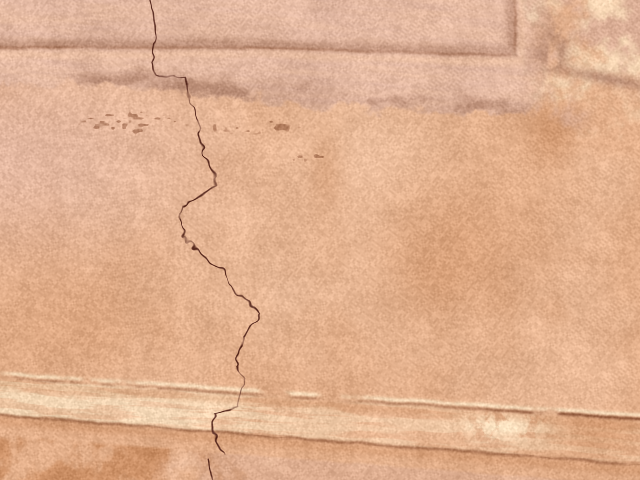
Reproduce this texture procedurally as a Shadertoy shader.

```glsl
#define PLASTER vec3(.885, .68, .535)
#define PALE vec3(.93, .755, .63)
#define ROSE vec3(.865, .70, .625)
#define OCHRE vec3(.81, .575, .41)
#define CREAM vec3(.985, .89, .76)
#define STAIN vec3(.69, .51, .42)
#define UMBER vec3(.50, .28, .17)
#define CRACK_COLOR vec3(.33, .15, .11)
#define CRACK_WIDTH .0011
#define GRAIN .105
#define MOTTLE .16

vec2 p;     // canvas position, height 1
vec3 wall;  // colour built up in layers

float hash(vec2 q) {
    return fract(sin(dot(q, vec2(127.1, 311.7))) * 43758.5453);
}

float noise(vec2 q) {
    vec2 i = floor(q), f = fract(q);
    f = f * f * (3. - 2. * f);
    return mix(mix(hash(i), hash(i + vec2(1, 0)), f.x),
               mix(hash(i + vec2(0, 1)), hash(i + vec2(1, 1)), f.x), f.y);
}

float fbm(vec2 q) {
    float sum = 0., amp = .5;
    for (int i = 0; i < 5; i++) {
        sum += amp * noise(q);
        q = mat2(1.6, 1.2, -1.2, 1.6) * q + 7.3;
        amp *= .5;
    }
    return sum;
}

float ramp(float a, float b, float x) { return smoothstep(a, b, x); }

// Soft line around d = 0
float band(float d, float width) { return exp(-d * d / (width * width)); }

// Soft elliptical patch, 1 at its centre
float blob(float x, float y, float w, float h) {
    return band(p.x - x, w) * band(p.y - y, h);
}

void tint(vec3 color, float amount) { wall = mix(wall, color, amount); }

float segment(vec2 q, vec2 a, vec2 b) {
    vec2 d = b - a;
    return length(q - a - d * clamp(dot(q - a, d) / dot(d, d), 0., 1.));
}

float crackDistance() {
    const vec2 path[24] = vec2[24](
        vec2(.314, 1.01), vec2(.325, .931), vec2(.316, .87), vec2(.325, .842),
        vec2(.385, .842), vec2(.396, .792), vec2(.413, .748), vec2(.424, .679),
        vec2(.45, .632), vec2(.448, .611), vec2(.38, .571), vec2(.372, .556),
        vec2(.385, .505), vec2(.425, .465), vec2(.465, .436), vec2(.483, .398),
        vec2(.542, .347), vec2(.505, .297), vec2(.491, .236), vec2(.51, .21),
        vec2(.493, .153), vec2(.448, .137), vec2(.446, .097), vec2(.465, .054));
    vec2 q = p + .01 * (vec2(noise(p * 75.), noise(p * 75. + 40.)) - .5);
    float d = segment(q, vec2(.434, .045), vec2(.446, -.01));
    for (int i = 0; i < 23; i++) d = min(d, segment(q, path[i], path[i + 1]));
    return d;
}

void mainImage(out vec4 fragColor, in vec2 fragCoord) {
    p = fragCoord / iResolution.y;
    float px = 1. / iResolution.y;
    float mottle = fbm(p * 16. + 20.), flecks = fbm(p * 55. + 5.);
    float streak = fbm(vec2(9. * p.x, 90. * p.y + 6. * p.x));
    float ragged = fbm(p * 28. + 9.) - .5;

    // Weathered wall
    wall = mix(PLASTER, PALE, .4 * ramp(.4, .7, fbm(p * 5.)));
    tint(ROSE + .04, .75 * blob(0., .68, .4, .2));
    tint(PALE, .75 * blob(.76, .68, .2, .17));
    tint(PALE, .5 * blob(.55, .42, .16, .16));
    tint(OCHRE, .5 * blob(.93, .46, .13, .14));
    tint(OCHRE, .25 * blob(.2, .33, .25, .12));
    tint(OCHRE, .35 * blob(.68, .64, .035, .09));
    tint(OCHRE, .55 * blob(1.15, .73, .05, .07));

    // Rose border with a ragged damp edge
    vec2 q = vec2(p.x - 1.08, mix(.89, .823, ramp(.1, 1.05, p.x)) - p.y);
    float border = length(max(q, 0.)) + min(max(q.x, q.y), 0.) - .065 + .06 * ragged;
    float inside = 1. - ramp(-.01, .006, border);
    tint(mix(ROSE, PALE, .7 * streak), inside * (1. - .5 * ramp(1.08, 1.14, p.x)));
    float damp = inside * ramp(-.055, -.012, border) * ramp(.1, .2, p.x);
    float patches = ramp(.4, .54, fbm(p * vec2(11, 20) + 3.));
    tint(STAIN, damp * (.2 + .6 * patches) * (1. - .6 * ramp(.86, .95, p.y)));

    // Recessed panel and its shadowed groove
    float panel = max(p.x - 1.073, .901 - .015 * ramp(.45, 1.07, p.x) - p.y) + .006 * ragged;
    tint(STAIN, .65 * band(panel + .008, .012) * (.35 + 1.1 * streak));
    tint(UMBER, (.1 + .5 * streak) * band(panel, .004));
    tint(PALE, .5 * band(panel - .014, .008));

    // Peeling upper right corner
    float corner = ramp(1.09, 1.24, p.x + .3 * ragged) * ramp(.72, .86, p.y + .25 * ragged);
    tint(mix(ROSE, CREAM, ramp(.35, .6, mottle)), .7 * corner);
    float peel = blob(1.163, .9, .025, .045) + blob(1.27, 1.089 - .2 * p.x, .1, .014);
    tint(STAIN, .85 * peel * ramp(.38, .52, mottle));

    // Sloping ledge: cream face between worn edges
    float upper = p.y - .213 + .065 * p.x + .006 * ragged;
    float lower = p.y - .135 + .078 * p.x + .007 * ragged;
    float face = ramp(-.004, .006, lower) * (1. - ramp(-.006, .003, upper));
    float worn = .1 + .8 * ramp(.35, .62, streak) + .4 * blob(.15, .16, .4, .04);
    tint(CREAM, min(worn, .95) * face * mix(.85, .45, ramp(.3, .8, p.x)));
    tint(OCHRE, .4 * face * band(upper + .014, .011));
    tint(CREAM, face * blob(1.05, .11, .08, .025) * ramp(.3, .5, flecks));
    tint(OCHRE, .65 * face * blob(1.25, .1, .1, .05));
    tint(CREAM, .8 * band(upper - .008, .005) * ramp(.25, .5, mottle));
    tint(UMBER, (.4 + .4 * ramp(.9, 1.2, p.x)) * band(upper, .004) * ramp(.3, .5, mottle));

    // Brown base under the ledge
    vec3 base = mix(OCHRE, mix(PLASTER, ROSE, .4), ramp(.3, .5, p.x + .3 * ragged));
    tint(mix(base, PALE, .5 * ramp(.45, .65, mottle)), 1. - ramp(-.048, -.038, lower));
    tint(UMBER, .6 * band(lower, .004) * ramp(.25, .55, streak));
    tint(OCHRE, .5 * band(lower + .012, .012));

    // Clusters of brown specks
    float cluster = blob(.26, .745, .12, .035) + blob(.53, .735, .12, .02)
                  + blob(.65, .67, .08, .012) + blob(.09, .452, .022, .01);
    tint(UMBER, .5 * ramp(.64, .85, noise(p * vec2(85, 150)) * min(cluster * 1.4, 1.)));

    // Crack, fainter where the plaster holds
    float crack = 1. - ramp(CRACK_WIDTH - px * .5, CRACK_WIDTH + px, crackDistance());
    crack *= mix(.45, .95, ramp(.25, .5, noise(p * 38.)));
    tint(CRACK_COLOR, crack * (1. - .6 * blob(.355, .842, .025, .01)));

    // Fine plaster grain
    wall += GRAIN * (noise(mat2(.8, .6, -.6, .8) * p * 260.) - .5);
    wall += MOTTLE * (.6 * mottle + .4 * flecks - .48);
    fragColor = vec4(clamp(wall, 0., 1.), 1.);
}
```
